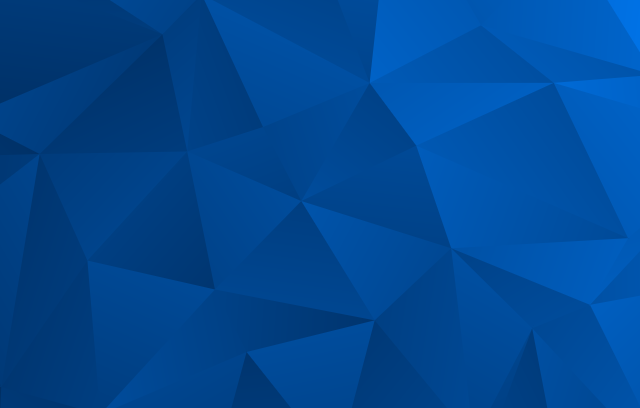
Give the GLSL for this background, as a Shadertoy shader.

```glsl
// Low-poly backdrop of blue facets: a rotated, jittered grid is split into
// triangles, each lit by a broad diagonal trend, a random tone and a soft
// linear ramp. Edges are blended by their coverage of about one pixel.

#define CELL_SIZE 0.30     // grid step, in canvas heights
#define GRID_ANGLE 0.42    // rotation of the grid, radians
#define JITTER 0.80        // vertex displacement, full range in cells
#define TONE_SPREAD 0.13   // random difference between facets
#define RAMP_SLOPE 0.075   // strength of the ramp inside a facet
#define MIN_AREA 0.22      // doubled area below which a diagonal is avoided
#define SEED vec2(17.0, 43.0)

float hash(vec2 p) {
    return fract(sin(dot(p, vec2(127.1, 311.7))) * 43758.5453);
}

float cross2(vec2 a, vec2 b) {
    return a.x * b.y - a.y * b.x;
}

mat2 rotation(float angle) {
    float c = cos(angle), s = sin(angle);
    return mat2(c, s, -s, c);
}

vec2 gridVertex(vec2 id) {
    vec2 offset = vec2(hash(id + SEED), hash(id + SEED.yx + 5.3)) - 0.5;
    return id + JITTER * offset;
}

// Doubled signed area, positive when counter-clockwise
float area2(vec2 a, vec2 b, vec2 c) {
    return cross2(b - a, c - a);
}

float edgeDistance(vec2 p, vec2 a, vec2 b) {
    return cross2(b - a, p - a) / length(b - a);
}

float coverage(vec2 p, vec2 a, vec2 b, vec2 c, float pixel) {
    float d = min(edgeDistance(p, a, b),
              min(edgeDistance(p, b, c), edgeDistance(p, c, a)));
    return clamp(d / pixel + 0.5, 0.0, 1.0);
}

// Broad light: dark on the left, brightest at the upper right
float lightTrend(vec2 uv) {
    uv = clamp(uv, -0.1, 1.1);
    return 0.485 - 0.05 * uv.y + uv.x * (0.10 + 0.30 * uv.y);
}

float facetTone(vec2 p, vec2 center, vec2 id, mat2 toCanvas, float aspect) {
    vec2 uv = toCanvas * center * CELL_SIZE / vec2(aspect, 1.0) + 0.5;
    float angle = 6.2832 * hash(id + 3.7);
    float ramp = dot(p - center, vec2(cos(angle), sin(angle)));
    float tone = TONE_SPREAD * (hash(id + 9.1) - 0.5);
    return lightTrend(uv) + tone + RAMP_SLOPE * ramp;
}

vec3 blueShade(float tone) {
    tone = clamp(tone, 0.30, 0.90);
    return vec3(0.0, 0.205 + 0.515 * (tone - 0.43), tone);
}

void mainImage(out vec4 fragColor, in vec2 fragCoord) {
    float aspect = iResolution.x / iResolution.y;
    float pixel = 1.0 / (iResolution.y * CELL_SIZE);
    mat2 toCanvas = rotation(GRID_ANGLE);
    vec2 canvas = (fragCoord - 0.5 * iResolution.xy) / iResolution.y;
    vec2 p = rotation(-GRID_ANGLE) * canvas / CELL_SIZE;

    float toneSum = 0.0, weightSum = 0.0;
    for (int j = -1; j <= 1; j++)
    for (int i = -1; i <= 1; i++) {
        vec2 id = floor(p) + vec2(i, j);
        vec2 a = gridVertex(id);
        vec2 b = gridVertex(id + vec2(1, 0));
        vec2 c = gridVertex(id + vec2(1, 1));
        vec2 d = gridVertex(id + vec2(0, 1));

        // Choose a diagonal at random, unless it makes slivers
        float areaAC = min(area2(a, b, c), area2(a, c, d));
        float areaBD = min(area2(b, c, d), area2(b, d, a));
        bool useBD = hash(id + 21.4) < 0.5;
        if (min(areaAC, areaBD) < MIN_AREA) useBD = areaBD > areaAC;
        if (useBD) {
            vec2 first = a;
            a = b; b = c; c = d; d = first;
        }

        // Accumulate both triangles of the cell
        float w1 = coverage(p, a, b, c, pixel);
        float w2 = coverage(p, a, c, d, pixel);
        vec2 center1 = (a + b + c) / 3.0;
        vec2 center2 = (a + c + d) / 3.0;
        toneSum += w1 * facetTone(p, center1, id, toCanvas, aspect);
        toneSum += w2 * facetTone(p, center2, id + 0.5, toCanvas, aspect);
        weightSum += w1 + w2;
    }
    fragColor = vec4(blueShade(toneSum / max(weightSum, 1e-4)), 1.0);
}
```
